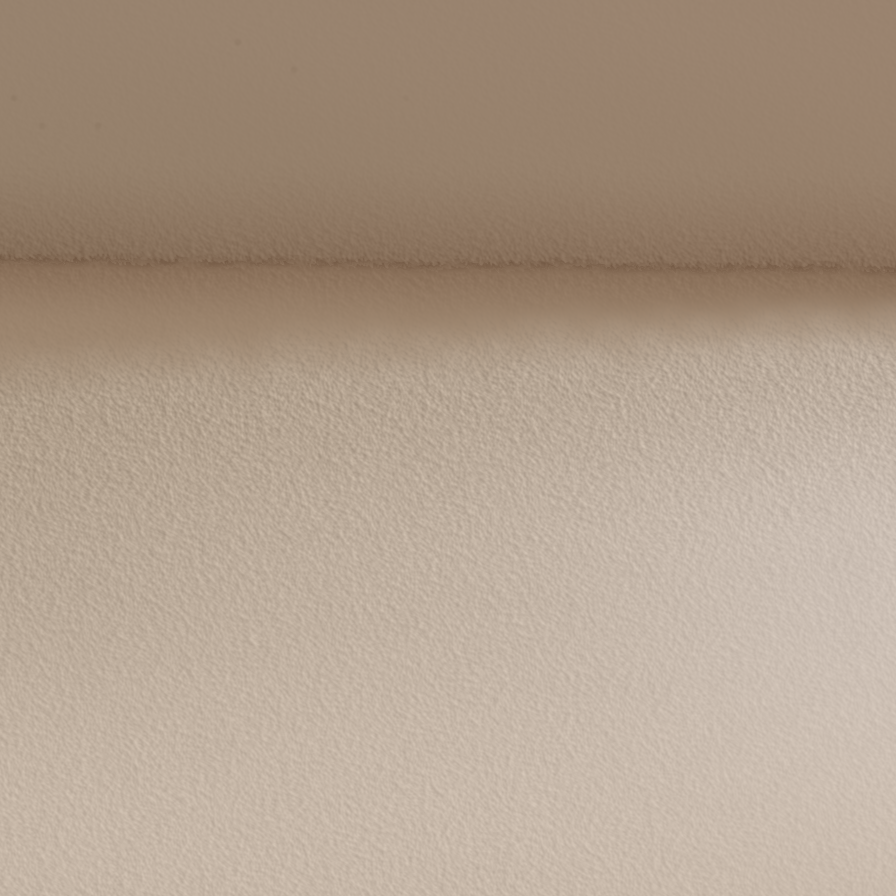
Write a Shadertoy shader that draws this texture.

```glsl
vec2 hash22(vec2 p) {
    vec3 h = fract(p.xyx * vec3(0.1031, 0.1030, 0.0973));
    h += dot(h, h.yzx + 33.33);
    return fract((h.xx + h.yz) * h.zy);
}

// Distance to the nearest scattered cell point
float cellular(vec2 p) {
    vec2 cell = floor(p), local = fract(p);
    float nearest = 2.0;
    for (int j = -1; j <= 1; j++)
        for (int i = -1; i <= 1; i++) {
            vec2 o = vec2(i, j);
            vec2 d = o + hash22(cell + o + 300.0) - local;
            nearest = min(nearest, dot(d, d));
        }
    return sqrt(nearest);
}

// Relief of slanted fibres lit from one side
float fibres(vec2 p, float scale, float angle) {
    float c = cos(angle), s = sin(angle);
    vec2 q = mat2(c, s, -s, c) * p * scale * vec2(1.0, 1.5);
    q += 0.5 * sin(q.yx * 0.43 + vec2(0.0, 1.7));
    vec2 light = vec2(0.12, 0.3);
    return cellular(q - light) - cellular(q + light);
}

float bell(float x, float width) {
    return exp(-x * x / (width * width));
}

void mainImage(out vec4 fragColor, in vec2 fragCoord) {
    vec2 uv = fragCoord / iResolution.xy;

    // Three sizes of nap in differing directions
    float nap = 0.40 * fibres(uv, 80.0, 0.75)
              + 0.60 * fibres(uv + 0.37, 125.0, 0.50)
              + 0.60 * fibres(uv + 0.71, 180.0, 0.95);
    float patches = cellular(uv * vec2(22.0, 30.0));
    float ripple = 0.0010 * sin(uv.x * 23.0) + 0.0007 * sin(uv.x * 61.0 + 1.0);
    float crease = uv.y - (0.709 - 0.010 * uv.x + ripple) + 0.005 * nap;
    float rim = uv.y - (0.592 + 0.050 * uv.x + ripple) + 0.010 * nap + 0.010 * (patches - 0.5);

    // Shaded upper fold
    vec3 upper = mix(vec3(0.545, 0.450, 0.367), vec3(0.588, 0.503, 0.420),
                     smoothstep(0.0, 0.12, crease));
    upper = mix(upper, vec3(0.600, 0.514, 0.434), smoothstep(0.08, 0.28, crease));
    upper += vec3(0.010, 0.003, 0.004) * (uv.x - 0.5);

    // Rounded band between the crease and the lit cloth
    vec3 band = mix(vec3(0.612, 0.520, 0.430), vec3(0.558, 0.457, 0.369),
                    smoothstep(-0.08, -0.005, crease));
    vec3 color = mix(band, upper, smoothstep(-0.012, 0.014, crease));

    // Lit cloth, brightest at the right and along the bottom
    vec3 cloth = mix(vec3(0.678, 0.608, 0.530), vec3(0.735, 0.670, 0.600),
                     smoothstep(0.0, -0.25, rim));
    cloth += vec3(0.036, 0.040, 0.048) * smoothstep(0.42, 0.04, uv.y);
    cloth += vec3(0.046, 0.052, 0.064) * uv.x * smoothstep(-0.25, 0.38, uv.y);
    vec2 glow = (uv - vec2(1.0, 0.37)) / vec2(0.36, 0.23);
    cloth += vec3(0.016, 0.025, 0.040) * exp(-dot(glow, glow));
    cloth -= 0.018 * (1.0 - uv.x) * bell(uv.y - 0.36, 0.14);
    float lit = smoothstep(0.040, -0.046, rim);
    color = mix(color, cloth, lit);

    // Broken crease line inside a soft shadow
    float streaks = cellular(vec2(uv.x * 38.0, crease * 260.0 + 40.0));
    float broken = 0.35 + 0.85 * smoothstep(0.75, 0.15, streaks);
    color -= vec3(0.046, 0.049, 0.047) * bell(crease, 0.006) * broken;
    color -= 0.016 * bell(crease, 0.024);

    // Nap is strongest just under the rim
    float strength = 0.018 + lit * (0.044 + 0.034 * smoothstep(-0.40, -0.02, rim));
    strength += 0.024 * bell(crease, 0.035);
    strength *= 1.0 - 0.55 * smoothstep(0.03, 0.15, crease);
    strength *= 1.0 - 0.35 * smoothstep(0.5, 1.0, uv.x) * smoothstep(0.55, 0.35, uv.y);
    color += nap * strength * vec3(1.0, 1.0, 0.97);

    // Sparse dark specks on the fold
    vec2 speckCell = uv * 32.0;
    float rare = step(0.94, hash22(floor(speckCell) + 70.0).x);
    float speck = smoothstep(0.18, 0.05, length(fract(speckCell) - 0.5));
    color -= 0.022 * rare * speck * smoothstep(0.10, 0.16, crease) * smoothstep(0.6, 0.3, uv.x);

    // Faint broad mottling
    color += 0.008 * lit * (0.5 - patches);
    color += 0.002 * sin(uv.x * 9.0 + 2.0 * sin(uv.y * 7.0)) * sin(uv.y * 11.0 + uv.x * 4.0);
    fragColor = vec4(clamp(color, 0.0, 1.0), 1.0);
}
```
